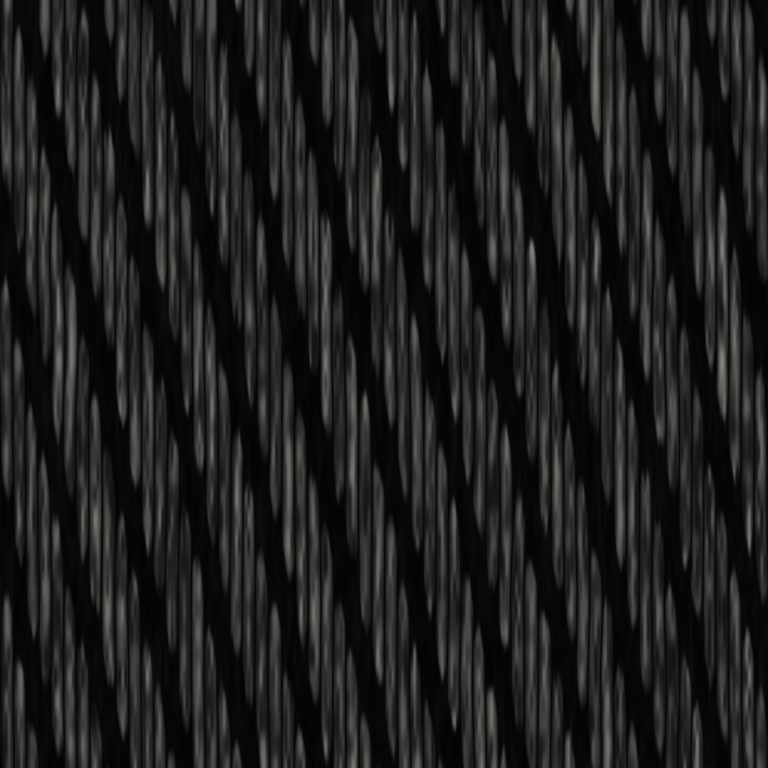
Write a WebGL 1 fragment shader that draws this texture.

```glsl
precision highp float;
// Dark twill cloth: vertical ribs of grey yarn cut by steep black diagonals.
// Each rib steps the diagonal phase, so floats end in staggered, tapered tips;
// stretched value noise adds fibres, brightness drift and slight wobble.

uniform vec2 u_resolution;

const float BANDS = 11.5;        // diagonals across the canvas
const float SLANT = 0.209;       // sideways run per unit of height
const float BAND_PHASE = 0.36;   // offset of the first diagonal at the top left
const float BAND_WIDTH = 0.31;   // black share of one diagonal period
const float BAND_SOFT = 0.035;   // softness of the float ends
const float TAPER = 0.08;        // how pointed the float ends are
const float STEP_AMOUNT = 0.65;  // 0 = straight diagonal, 1 = full rib steps
const float END_JITTER = 0.07;   // irregularity of the float ends
const float RIBS = 60.0;         // vertical yarns across the canvas
const float WOBBLE = 0.004;      // sideways wander of the yarns
const float GAP_DEPTH = 0.6;     // darkness of the gap between yarns

const vec3 BLACK_LOW = vec3(0.012, 0.013, 0.013);
const vec3 BLACK_HIGH = vec3(0.060, 0.061, 0.061);
const vec3 YARN_LOW = vec3(0.085, 0.086, 0.085);
const vec3 YARN_HIGH = vec3(0.385, 0.390, 0.370);

float hash(vec2 p) {
  return fract(sin(dot(p, vec2(127.1, 311.7))) * 43758.545);
}

float noise(vec2 p) {
  vec2 cell = floor(p);
  vec2 f = fract(p);
  f = f * f * (3.0 - 2.0 * f);
  float low = mix(hash(cell), hash(cell + vec2(1.0, 0.0)), f.x);
  float high = mix(hash(cell + vec2(0.0, 1.0)), hash(cell + 1.0), f.x);
  return mix(low, high, f.y);
}

// Fibres drawn out along the yarn, in two sizes.
float fibres(vec2 p) {
  return 0.5 * noise(p * vec2(130.0, 15.0))
       + 0.5 * noise(p * vec2(250.0, 34.0) + 37.0);
}

void main() {
  vec2 uv = gl_FragCoord.xy / u_resolution;

  // Yarn coordinates: rib index and position from -1 to 1 across the rib.
  float wander = noise(uv * vec2(18.0, 9.0)) - 0.5;
  float ribX = (uv.x + WOBBLE * wander) * RIBS;
  float rib = floor(ribX);
  float across = 2.0 * fract(ribX) - 1.0;
  float round2 = across * across;

  // Diagonal phase, partly snapped to the rib centre.
  float steppedX = mix(uv.x, (rib + 0.5) / RIBS, STEP_AMOUNT);
  float phase = (steppedX + SLANT * (uv.y - 1.0)) * BANDS - BAND_PHASE;
  phase += END_JITTER * (noise(vec2(rib * 7.3, uv.y * 7.0)) - 0.5);
  float fromBand = abs(fract(phase + 0.5) - 0.5);
  float edge = fromBand - 0.5 * BAND_WIDTH - TAPER * round2;

  // Fibre shading on a rounded yarn with dark gaps between ribs.
  float fibre = fibres(uv);
  float ridge = pow(1.0 - round2, 1.5);
  float drift = 0.75 + 0.5 * noise(vec2(rib * 3.7, uv.y * 6.0));
  float sheen = ridge * drift * smoothstep(0.05, 0.95, fibre);
  float gap = 1.0 - GAP_DEPTH * smoothstep(0.75, 1.0, abs(across));
  vec3 yarn = mix(YARN_LOW, YARN_HIGH, sheen) * gap;
  yarn *= 0.85 + 0.3 * fibre;

  vec3 black = mix(BLACK_LOW, BLACK_HIGH, fibre * fibre);
  float lit = smoothstep(-BAND_SOFT, BAND_SOFT, edge + 0.05 * (fibre - 0.5));
  gl_FragColor = vec4(mix(black, yarn, lit), 1.0);
}
```
